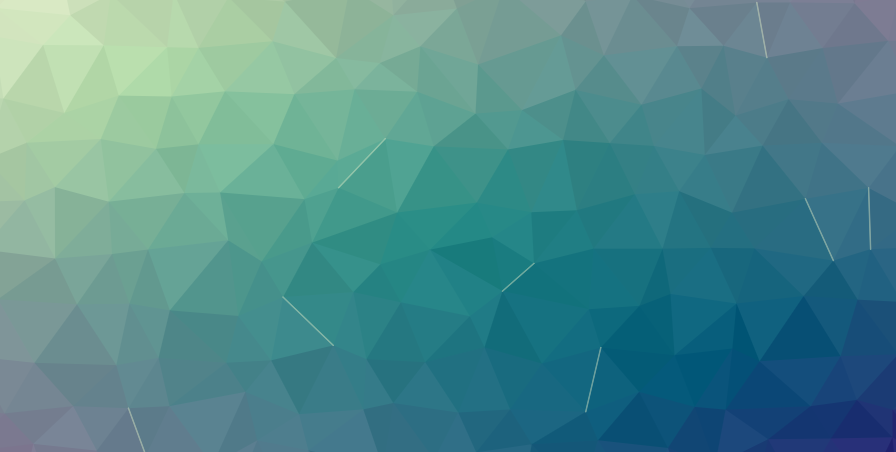
Give the GLSL for this background, as a WebGL 1 fragment shader.

```glsl
precision highp float;
uniform vec2 u_resolution;

#define CELLS vec2(16.0, 9.0)
#define JITTER 0.62
#define ROW_SHIFT 0.22
#define FACET_CONTRAST 0.05
#define SEAM_SHARE 0.06
#define SEAM_STRENGTH 0.45
#define CREAM vec3(0.86, 0.91, 0.77)
#define LIME vec3(0.69, 0.85, 0.65)
#define TEAL vec3(0.14, 0.54, 0.52)
#define BLUE vec3(0.00, 0.34, 0.47)
#define INDIGO vec3(0.15, 0.15, 0.45)
#define MAUVE vec3(0.51, 0.48, 0.58)

float hash(vec2 p) {
  return fract(sin(dot(p, vec2(127.1, 311.7))) * 43758.5);
}

// Jittered mesh corner, in cell units
vec2 corner(vec2 id) {
  vec2 jitter = vec2(hash(id), hash(id + 37.3)) - 0.5;
  float shift = ROW_SHIFT * (2.0 * mod(id.y, 2.0) - 1.0);
  return id + JITTER * jitter + vec2(shift, 0.0);
}

float ramp(float a, float b, float t) {
  return clamp((t - a) / (b - a), 0.0, 1.0);
}

// Diagonal gradient from cream to indigo, fading to mauve at the other corners
vec3 gradient(vec2 uv) {
  uv = clamp(uv, 0.0, 1.0);
  float down = 1.0 - uv.y;
  float across = uv.x - down;
  float t = 0.5 * (uv.x + down) - 0.08 * max(-across, 0.0) * (1.0 - uv.x);
  vec3 color = mix(CREAM, LIME, ramp(0.0, 0.16, t));
  color = mix(color, TEAL, ramp(0.16, 0.5, t));
  color = mix(color, BLUE, ramp(0.5, 0.8, t));
  color = mix(color, INDIGO, ramp(0.8, 1.0, t));
  float fade = pow(abs(across), across > 0.0 ? 1.4 : 1.7);
  return mix(color, MAUVE, fade);
}

// Signed distance to a line, positive on its left
float side(vec2 p, vec2 a, vec2 b) {
  vec2 edge = b - a;
  vec2 q = p - a;
  return (edge.x * q.y - edge.y * q.x) / length(edge);
}

float segment(vec2 p, vec2 a, vec2 b) {
  vec2 edge = b - a;
  vec2 q = p - a;
  return length(q - edge * clamp(dot(q, edge) / dot(edge, edge), 0.0, 1.0));
}

// Flat facet colour in rgb, weighted by its coverage in alpha
vec4 facet(vec2 p, vec2 a, vec2 b, vec2 c, float pixel) {
  float inside = min(side(p, a, b), min(side(p, b, c), side(p, c, a)));
  float coverage = clamp(0.5 + inside / pixel, 0.0, 1.0);
  vec2 center = (a + b + c) / 3.0;
  float shade = FACET_CONTRAST * (hash(floor(center * 64.0)) - 0.5);
  return vec4(gradient(center / CELLS) + shade, 1.0) * coverage;
}

void main() {
  vec2 p = gl_FragCoord.xy / u_resolution * CELLS;
  float pixel = CELLS.y / u_resolution.y;
  vec2 base = floor(p);
  vec4 sum = vec4(0.0);
  float seam = 0.0;

  // Split each nearby quad along its shorter diagonal
  for (int j = -1; j <= 1; j++) {
    for (int i = -1; i <= 1; i++) {
      vec2 id = base + vec2(float(i), float(j));
      vec2 a = corner(id);
      vec2 b = corner(id + vec2(1.0, 0.0));
      vec2 c = corner(id + vec2(1.0, 1.0));
      vec2 d = corner(id + vec2(0.0, 1.0));
      if (distance(b, d) < distance(a, c)) {
        vec2 first = a;
        a = b;
        b = c;
        c = d;
        d = first;
      }
      sum += facet(p, a, b, c, pixel) + facet(p, a, c, d, pixel);

      // Occasional pale hairline along the fold
      float line = 1.0 - smoothstep(0.004, 0.004 + pixel, segment(p, a, c));
      seam = max(seam, line * step(hash(id + 71.9), SEAM_SHARE));
    }
  }

  vec3 color = sum.rgb / max(sum.a, 0.001);
  gl_FragColor = vec4(mix(color, CREAM, SEAM_STRENGTH * seam), 1.0);
}
```
